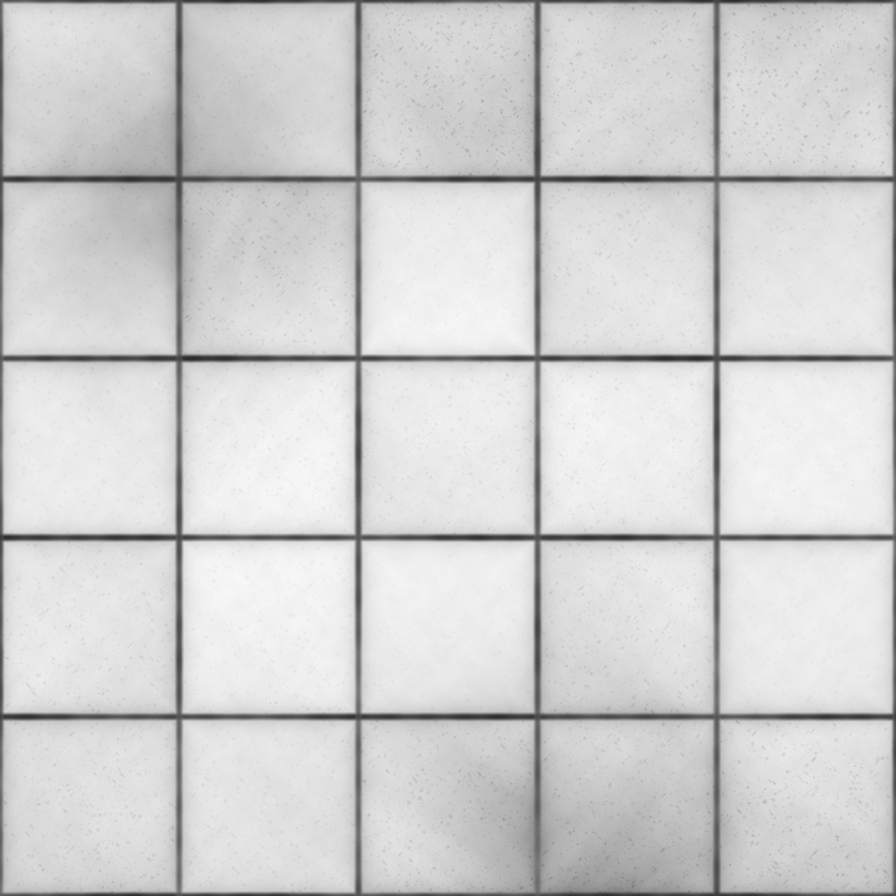
This pattern is drawn by a Shadertoy shader. Its source:

```glsl
const float TILES = 5.0;            // repeats across and down
const float GROUT_HALF = 0.0155;    // the widths below are in tile units
const float GROUT_SOFT = 0.0135;
const float HALO_REACH = 0.045;
const float HALO_DEPTH = 0.17;
const float GROUT_ROW = 0.27;       // tone of horizontal joints
const float GROUT_COLUMN = 0.37;    // tone of vertical joints
const float GLAZE = 0.985;
const float TILE_VARIATION = 0.055;
const float CLOUD_DEPTH = 0.12;
const float AGING_DEPTH = 0.06;     // dulling away from the clean band
const float CLEAN_HEIGHT = 0.44;
const float SOIL_DEPTH = 0.31;
const float SOIL_SPREAD = 0.17;     // canvas units
const vec2 SOIL_UPPER = vec2(0.15, 0.78);
const vec2 SOIL_LOWER = vec2(0.64, 0.04);
const float SPECK_DEPTH = 0.13;
const float GRAIN_DEPTH = 0.02;

float hash(vec2 p) {
    vec3 q = fract(p.xyx * 0.1031);
    q += dot(q, q.yzx + 33.33);
    return fract((q.x + q.y) * q.z);
}

vec2 hash2(vec2 p) {
    return vec2(hash(p), hash(p + 71.7));
}

// Warped, layered sines in 0..1
float clouds(vec2 p) {
    float sum = 0.0;
    float weight = 0.5;
    for (int i = 0; i < 4; i++) {
        p += 0.7 * sin(p.yx * 1.3 + float(i) * 2.1);
        sum += weight * sin(p.x) * sin(p.y);
        p = mat2(1.5, 1.1, -1.1, 1.5) * p + 3.7;
        weight *= 0.5;
    }
    return clamp(0.5 + 0.7 * sum, 0.0, 1.0);
}

// Cellular specks with random size and darkness
float specks(vec2 p) {
    vec2 cell = floor(p);
    float dark = 0.0;
    for (int y = -1; y <= 1; y++) {
        for (int x = -1; x <= 1; x++) {
            vec2 id = cell + vec2(x, y);
            float strength = pow(hash(id + 19.3), 5.0);
            float radius = mix(0.3, 0.6, hash(id + 43.1));
            float d = length(p - id - hash2(id));
            dark = max(dark, strength * (1.0 - smoothstep(0.0, radius, d)));
        }
    }
    return dark;
}

float soilPatch(vec2 uv, vec2 center) {
    vec2 d = (uv - center) / SOIL_SPREAD;
    return exp(-dot(d, d));
}

// Tone of one glazed tile
float tileTone(vec2 uv, vec2 id, vec2 local) {
    vec2 seed = hash2(id + 5.0);
    float cloud = clouds(local * 2.0 + seed * 40.0);
    float aging = smoothstep(0.08, 0.45, abs(uv.y - CLEAN_HEIGHT));
    float tone = GLAZE - TILE_VARIATION * seed.x - AGING_DEPTH * aging;
    tone -= CLOUD_DEPTH * cloud * mix(0.2, 1.0, seed.y) * mix(0.5, 1.0, aging);

    // Soil shifts at each joint so that tiles stay distinct
    vec2 shifted = uv + (seed - 0.5) * 0.07;
    float soil = max(soilPatch(shifted, SOIL_UPPER), soilPatch(shifted, SOIL_LOWER));
    tone -= SOIL_DEPTH * soil * mix(0.35, 1.0, cloud) * mix(0.6, 1.0, seed.x);

    vec2 bent = uv + 0.003 * sin(uv.yx * 190.0);
    float speckle = specks(bent * 165.0) + 0.6 * specks(bent * 260.0 + 37.0);
    tone -= SPECK_DEPTH * speckle * mix(0.35, 1.0, seed.y) * mix(0.6, 1.0, aging);
    return tone - GRAIN_DEPTH * (clouds(uv * 110.0) - 0.5);
}

// Uneven wear along a joint, roughly -1..1
float jointWear(float along, float line, float phase) {
    float offset = hash(vec2(line, phase)) * 40.0;
    return 0.5 * sin(along * 2.3 + offset)
         + 0.3 * sin(along * 7.1 + offset * 1.7)
         + 0.2 * sin(along * 31.0 + offset * 2.9);
}

float jointMask(float d, float wear, float pixel) {
    float halfWidth = GROUT_HALF + 0.002 * wear;
    float soft = max(GROUT_SOFT, pixel);
    return 1.0 - smoothstep(halfWidth - soft, halfWidth + soft, d);
}

void mainImage(out vec4 fragColor, in vec2 fragCoord) {
    vec2 uv = fragCoord / iResolution.xy;
    vec2 grid = uv * TILES;
    vec2 id = floor(grid);
    vec2 local = fract(grid);
    vec2 edge = min(local, 1.0 - local);
    vec2 line = floor(grid + 0.5);
    float pixel = TILES / min(iResolution.x, iResolution.y);

    // Tile with a soft dirty rim
    float tone = tileTone(uv, id, local);
    vec2 halo = exp(-edge / HALO_REACH);
    tone -= HALO_DEPTH * max(halo.x, halo.y);

    // Vertical joints, then the darker horizontal ones
    float columnWear = jointWear(grid.y, line.x, 3.0);
    float rowWear = jointWear(grid.x, line.y, 8.0);
    float columnMask = jointMask(edge.x, columnWear, pixel);
    float rowMask = jointMask(edge.y, rowWear, pixel);
    tone = mix(tone, GROUT_COLUMN - 0.1 * columnWear, columnMask);
    tone = mix(tone, GROUT_ROW - 0.1 * rowWear, rowMask * (1.0 - 0.35 * columnMask));

    fragColor = vec4(vec3(clamp(tone, 0.0, 1.0)), 1.0);
}
```
